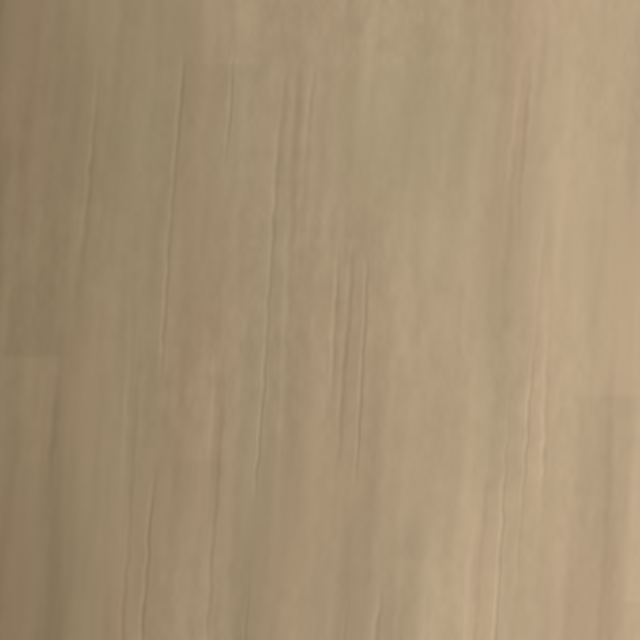
Give the GLSL for this texture, as a WebGL 1 fragment shader.

```glsl
precision highp float;
// Pale oak veneer: soft, slightly leaning vertical grain with faint stave joints.
uniform vec2 u_resolution;

float hash(vec2 p) {
  vec3 q = fract(vec3(p.xyx) * 0.1031);
  q += dot(q, q.yzx + 33.33);
  return fract((q.x + q.y) * q.z);
}

// Smooth value noise in -1..1
float noise(vec2 p) {
  vec2 i = floor(p);
  vec2 f = fract(p);
  f = f * f * (3.0 - 2.0 * f);
  float low = mix(hash(i), hash(i + vec2(1.0, 0.0)), f.x);
  float high = mix(hash(i + vec2(0.0, 1.0)), hash(i + vec2(1.0, 1.0)), f.x);
  return mix(low, high, f.y) * 2.0 - 1.0;
}

// Tone of one column of staves, softened across each end joint
float columnTone(float column, float y) {
  float along = y / 0.62 + hash(vec2(column, 7.0));
  float row = floor(along);
  float below = hash(vec2(column, row + 19.0));
  float here = hash(vec2(column, row + 20.0));
  return mix(below, here, smoothstep(0.0, 0.016, fract(along))) - 0.5;
}

float staveTone(vec2 p) {
  float across = p.x / 0.09 + 20.3;
  float column = floor(across);
  return mix(columnTone(column - 1.0, p.y), columnTone(column, p.y),
             smoothstep(0.0, 0.2, fract(across)));
}

// Long fibres in three widths
float fibres(vec2 p) {
  return 0.45 * noise(p * vec2(25.0, 2.4) + 11.0)
       + 0.40 * noise(p * vec2(53.0, 3.6) + 47.0)
       + 0.30 * noise(p * vec2(100.0, 8.0) + 31.0);
}

// Thin, broken dark pores that follow the grain
float pores(vec2 p) {
  float line = abs(noise(p * vec2(38.0, 0.9) + 83.0));
  float broken = smoothstep(-0.2, 0.7, noise(p * vec2(17.0, 6.0) + 29.0));
  return (1.0 - smoothstep(0.0, 0.3, line)) * broken;
}

void main() {
  vec2 uv = gl_FragCoord.xy / u_resolution;

  // Grain coordinates: lean to the right going up, with slight wandering
  vec2 grain = uv;
  grain.x -= 0.065 * uv.y;
  grain.x += 0.005 * noise(uv * vec2(2.5, 3.0) + 5.0);
  grain.x += 0.0022 * noise(uv * vec2(24.0, 38.0) + 61.0);

  // Light falls off towards the left edge
  float light = mix(0.563, 0.708, smoothstep(-0.25, 1.05, uv.x));
  light -= 0.045 * (1.0 - smoothstep(0.0, 0.2, uv.x));
  light += 0.03 * smoothstep(0.4, 1.1, uv.x) * (1.0 - uv.y);

  // Broad bands, staves, fibres and their raised edges
  float stave = staveTone(grain);
  float relief = fibres(grain + vec2(0.005, 0.0)) - fibres(grain);
  float tone = light + 0.026 * stave;
  tone += 0.022 * noise(grain * vec2(13.0, 1.8) + 17.0);
  tone += 0.033 * fibres(grain) + 0.024 * relief;
  tone += 0.036 * (pores(grain + vec2(0.006, 0.0)) * 0.7 - pores(grain));

  // Fine uneven surface, stronger in some patches
  float rough = 0.6 + 0.4 * noise(uv * vec2(7.0, 5.0) + 37.0);
  tone += 0.013 * rough * noise(grain * vec2(90.0, 42.0) + 3.0);
  tone += 0.009 * rough * noise(uv * vec2(170.0, 95.0) + 13.0);

  // Warm wood, drifting between pinkish and greenish patches
  float warmth = noise(grain * vec2(16.0, 2.5) + 71.0)
               + 0.6 * noise(uv * vec2(4.0, 2.5) + 53.0) + 0.2 * stave;
  vec3 color = vec3(0.64, 0.56, 0.45) + (tone - 0.64) * vec3(1.0, 0.92, 0.83);
  color += warmth * vec3(0.006, -0.003, 0.0);
  gl_FragColor = vec4(color, 1.0);
}
```
